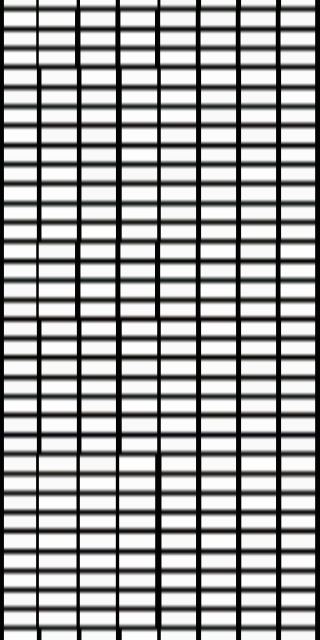
This pattern is drawn by a WebGL 1 fragment shader. Its source:

```glsl
precision highp float;
uniform vec2 u_resolution;

const float COLUMNS = 8.0;
const float ROWS = 33.1;
const float UNIT = 1.0 / 48.0;  // bar measures are in 48ths of a column

float hash(float n) {
  return fract(sin(n * 12.9898 + 4.1) * 43758.5);
}

// Component of v for bars 1 to 4, otherwise the fallback
float pick(vec4 v, float bar, float fallback) {
  if (bar < 0.5 || bar > 4.5) return fallback;
  vec4 match = 1.0 - step(0.5, abs(vec4(1.0, 2.0, 3.0, 4.0) - bar));
  return dot(v, match);
}

// Shift (x) and width (y) of a vertical bar beside the given row of cells
vec2 barShape(float bar, float row) {
  if (bar < 0.5) return vec2(4.0, 5.4);
  if (bar > 7.5) return vec2(-0.3, 7.0);
  vec4 shift = vec4(1.0, 1.0, 0.6, 0.8);
  vec4 width = vec4(5.5, 5.5, 6.9, 4.3);
  vec2 other = vec2(0.3, 6.0);
  bool leaning = (row > 0.5 && row < 3.5) || (row > 12.5 && row < 16.5);
  if (row < 0.5) {
    shift = vec4(-1.0, 0.0, -0.6, 0.7);
    width = vec4(3.0, 4.0, 5.0, 3.5);
  } else if (leaning) {
    shift = vec4(-1.0, -0.7, -0.5, -0.9);
    width = vec4(3.0, 6.5, 6.0, 6.2);
    other = vec2(-0.2, 5.7);
  } else if (row > 23.5 && row < 32.5) {
    shift = vec4(-1.0, -0.2, -1.0, 0.0);
    width = vec4(3.3, 4.0, 4.0, 7.5);
    other = vec2(0.4, 6.3);
  }
  return vec2(pick(shift, bar, other.x), pick(width, bar, other.y));
}

// Coverage of the sharp vertical bars; x in columns
float verticalBars(float x, float row, float pixel) {
  float bar = floor(x + 2.0 * UNIT + 0.5);
  vec2 shape = barShape(bar, row) * UNIT;
  float d = abs(x - bar + 2.0 * UNIT - shape.x) - 0.5 * shape.y;
  return clamp(0.5 - d / pixel, 0.0, 1.0);
}

// Soft horizontal line in the middle of each row; y in rows from the top
vec3 softLines(float y, vec3 paper) {
  float line = floor(y);
  float offset = 0.05 * (hash(line) - 0.5);
  float d = fract(y) - 0.5 - offset;
  float skew = 0.05 * (hash(line + 71.0) - 0.5);
  float reach = 0.272 + skew * sign(d);
  vec3 tint = vec3(hash(line + 13.0), hash(line + 29.0), hash(line + 47.0));
  vec3 ink = vec3(0.11 * hash(line + 5.0)) + 0.035 * tint;
  return mix(ink, paper, smoothstep(0.0, reach, abs(d)));
}

void main() {
  vec2 uv = gl_FragCoord.xy / u_resolution;
  float x = uv.x * COLUMNS;
  float y = (1.0 - uv.y) * ROWS;
  float row = floor(y + 0.5);

  // Pale cells with a slight change of tone
  float tone = hash(row * 3.7 + floor(x + 2.0 * UNIT) * 17.0);
  vec3 paper = vec3(0.975 + 0.022 * tone);
  vec3 color = softLines(y, paper);

  // Dark bars over the soft lines
  float bars = verticalBars(x, row, COLUMNS / u_resolution.x);
  color = mix(color, vec3(0.012, 0.015, 0.012), bars);
  gl_FragColor = vec4(color, 1.0);
}
```
